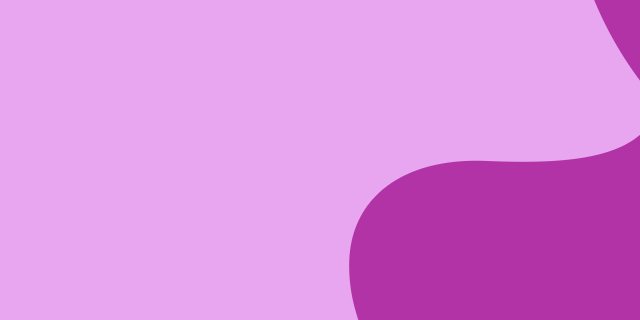
Give the GLSL for this background, as a WebGL 1 fragment shader.

```glsl
precision highp float;

uniform vec2 u_resolution;

const vec3 LILAC = vec3(0.91, 0.65, 0.94);
const vec3 MAGENTA = vec3(0.70, 0.20, 0.65);

// Curve joints and handles, in canvas heights
const vec2 WAIST = vec2(1.0911, 0.1719);
const vec2 WAIST_UP = vec2(1.0911, 0.3750);
const vec2 WAIST_DOWN = vec2(1.0911, 0.1068);
const vec2 FOOT_HANDLE = vec2(1.1016, 0.0521);
const vec2 FOOT = vec2(1.1250, -0.0156);
const vec2 CREST_LEFT = vec2(1.2500, 0.5052);
const vec2 CREST = vec2(1.5104, 0.4974);
const vec2 CREST_RIGHT = vec2(1.7188, 0.4883);
const vec2 TAIL_HANDLE = vec2(1.9167, 0.4948);
const vec2 TAIL = vec2(2.0104, 0.5885);
const vec2 CORNER_TOP = vec2(1.8505, 1.0156);
const vec2 CORNER_HANDLE_A = vec2(1.8911, 0.9133);
const vec2 CORNER_HANDLE_B = vec2(1.9445, 0.8195);
const vec2 CORNER_END = vec2(2.0104, 0.7344);

const int CURVE_STEPS = 40;

vec2 bezier(vec2 a, vec2 b, vec2 c, vec2 d, float t) {
  float s = 1.0 - t;
  return s * s * (s * a + 3.0 * t * b) + t * t * (3.0 * s * c + t * d);
}

// Keeps the nearest distance in field.x and flips the side in field.y
// each time a ray to the left crosses the curve.
void traceCurve(vec2 p, vec2 a, vec2 b, vec2 c, vec2 d, inout vec2 field) {
  vec2 start = a;
  for (int i = 1; i <= CURVE_STEPS; i++) {
    vec2 end = bezier(a, b, c, d, float(i) / float(CURVE_STEPS));
    vec2 edge = end - start;
    vec2 offset = p - start;
    float along = clamp(dot(offset, edge) / dot(edge, edge), 0.0, 1.0);
    field.x = min(field.x, length(offset - along * edge));

    if ((start.y > p.y) != (end.y > p.y)) {
      float crossing = start.x + edge.x * offset.y / edge.y;
      if (crossing < p.x) field.y = -field.y;
    }
    start = end;
  }
}

void main() {
  vec2 p = gl_FragCoord.xy / u_resolution.y;
  float pixel = 1.0 / u_resolution.y;

  // Large wave: lower flank, shoulder and rising tail
  vec2 field = vec2(10.0, 1.0);
  traceCurve(p, FOOT, FOOT_HANDLE, WAIST_DOWN, WAIST, field);
  traceCurve(p, WAIST, WAIST_UP, CREST_LEFT, CREST, field);
  traceCurve(p, CREST, CREST_RIGHT, TAIL_HANDLE, TAIL, field);

  // Upper right corner
  traceCurve(p, CORNER_TOP, CORNER_HANDLE_A, CORNER_HANDLE_B, CORNER_END, field);

  // Smooth fill, negative distance inside
  float signedDistance = field.x * field.y;
  float fill = clamp(0.5 - signedDistance / pixel, 0.0, 1.0);
  gl_FragColor = vec4(mix(LILAC, MAGENTA, fill), 1.0);
}
```
